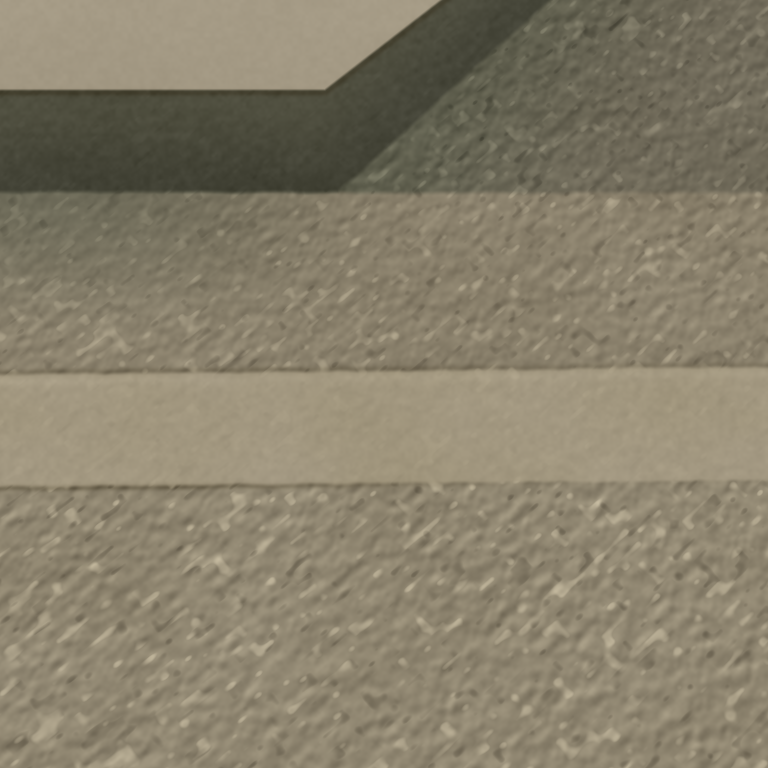
This texture is drawn by a Shadertoy shader. Its source:

```glsl
// Draws a stone step: a pale strip across pebbled concrete, under a shaded ledge.

// Sine-free hash of a lattice point, 0 to 1.
float hash(vec2 p) {
    vec3 q = fract(vec3(p.xyx) * 0.1031);
    q += dot(q, q.yzx + 33.33);
    return fract((q.x + q.y) * q.z);
}

float valueNoise(vec2 p) {
    vec2 cell = floor(p), f = fract(p);
    f = f * f * (3.0 - 2.0 * f);
    float low = mix(hash(cell), hash(cell + vec2(1, 0)), f.x);
    float high = mix(hash(cell + vec2(0, 1)), hash(cell + vec2(1, 1)), f.x);
    return mix(low, high, f.y);
}

float fbm(vec2 p, int octaves) {
    float sum = 0.0, total = 0.0, weight = 0.5;
    for (int i = 0; i < octaves; i++) {
        sum += weight * valueNoise(p);
        total += weight;
        p = p * 1.9 + 7.3;
        weight *= 0.5;
    }
    return sum / total;
}

// Coverage of the side where the signed distance is positive.
float edge(float dist, float softness) {
    return smoothstep(-softness, softness, dist);
}

// Narrow line around a zero distance.
float seam(float dist, float width) {
    return exp(-dist * dist / (width * width));
}

// Height above a line that is level up to the corner, then climbs.
float ledge(vec2 uv, vec2 corner, float slope) {
    return min(uv.y - corner.y, (uv.y - corner.y - (uv.x - corner.x) * slope) / sqrt(1.0 + slope * slope));
}

// Ground coordinates: pebbles shrink with distance; the first axis climbs to the right.
vec2 groundPlane(vec2 uv) {
    vec2 p = vec2((uv.x - 0.5) * (62.0 + 26.0 * uv.y), 64.0 * uv.y + 14.0 * uv.y * uv.y);
    return mat2(0.74, -0.67, 0.67, 0.74) * p + 120.0;
}

// Embossed pebbles: lit on the upper left flank, with pale chips and dark pits.
float pebbles(vec2 p) {
    vec2 stretched = p * vec2(0.75, 1.25);
    vec2 toLight = vec2(0.08, 0.38);
    float relief = fbm(stretched - toLight, 2) - fbm(stretched + toLight, 2);
    float chips = smoothstep(0.72, 0.96, valueNoise(stretched * 1.1 + 31.0));
    float pits = smoothstep(0.76, 0.98, valueNoise(stretched * 1.15 + 67.0));
    return relief * 0.15 + chips * 0.12 - pits * 0.09;
}

void mainImage(out vec4 fragColor, in vec2 fragCoord) {
    vec2 uv = fragCoord / iResolution.xy;
    float soft = max(0.0022, 1.0 / iResolution.y);
    float stones = pebbles(groundPlane(uv));
    float blotch = fbm(uv * vec2(6.0, 8.0) + 3.0, 4) - 0.5;
    float grain = fbm(uv * 130.0, 2) - 0.5;
    vec3 warmth = vec3(1.0, 0.97, 0.87);

    // Signed distances to the layout edges, with a slight wobble.
    float wobble = (valueNoise(vec2(uv.x * 45.0, 4.0)) - 0.5) * 0.002;
    float stripTop = uv.y - mix(0.512, 0.522, uv.x) - wobble;
    float stripBottom = uv.y - mix(0.366, 0.375, uv.x) + wobble;
    float terraceTop = uv.y - 0.749 - wobble;
    float shadowDist = ledge(uv, vec2(0.44, 0.75), 0.906);
    float panelDist = ledge(uv, vec2(0.423, 0.883), 0.773);

    // Near pebbled ground.
    vec3 color = vec3(0.56, 0.523, 0.44) + blotch * 0.05 + (stones + grain * 0.035) * warmth;

    // Smooth pale strip.
    vec3 strip = vec3(0.632, 0.59, 0.496) + blotch * vec3(0.04, 0.04, 0.06);
    strip += (stones * 0.16 + grain * 0.035) * warmth;
    color = mix(color, strip, edge(stripBottom, soft * 1.5));

    // Middle terrace, dimmer towards the upper left.
    float dim = smoothstep(0.53, 0.76, uv.y) * (1.0 - smoothstep(0.05, 0.55, uv.x));
    vec3 terrace = mix(vec3(0.54, 0.503, 0.422), vec3(0.415, 0.405, 0.335), dim);
    terrace += blotch * 0.05 + (stones * mix(0.75, 0.4, dim) + grain * 0.035) * warmth;
    color = mix(color, terrace, edge(stripTop, soft * 1.5));

    // Shaded upper ground, darkest along the slanted shadow.
    float away = smoothstep(0.0, 0.25, -shadowDist + (uv.y - 0.75) * 0.3);
    vec3 upper = mix(vec3(0.37, 0.37, 0.303), vec3(0.445, 0.423, 0.358), away);
    upper += blotch * 0.05 + (stones * 0.7 + grain * 0.04) * warmth;
    color = mix(color, upper, edge(terraceTop, soft * 2.0));

    // Dark riser below the ledge.
    float depth = smoothstep(0.0, 0.12, shadowDist);
    vec3 riser = mix(vec3(0.25, 0.25, 0.2), vec3(0.305, 0.303, 0.242), depth);
    riser += smoothstep(0.42, 0.65, uv.x) * 0.025 + blotch * 0.05 + stones * 0.12 + grain * 0.04;
    color = mix(color, riser, edge(shadowDist - wobble, soft * 1.8));

    // Pale ledge face.
    vec3 panel = vec3(0.635, 0.595, 0.512) + blotch * 0.025 + grain * 0.025;
    panel += 0.015 * smoothstep(0.88, 1.0, uv.y);
    color = mix(color, panel, edge(panelDist, soft));

    // Creases and worn bright rims.
    float leftFade = 1.0 - smoothstep(0.25, 0.75, uv.x);
    color -= 0.08 * seam(stripTop - 0.003, 0.004) * (0.6 + 0.4 * leftFade);
    color += 0.02 * seam(stripTop + 0.009, 0.006);
    color -= 0.11 * seam(stripBottom + 0.002, 0.004) * (0.15 + 0.85 * leftFade);
    color -= 0.06 * seam(panelDist + 0.004, 0.004) * vec3(0.8, 1.0, 1.1);
    fragColor = vec4(clamp(color, 0.0, 1.0), 1.0);
}
```
